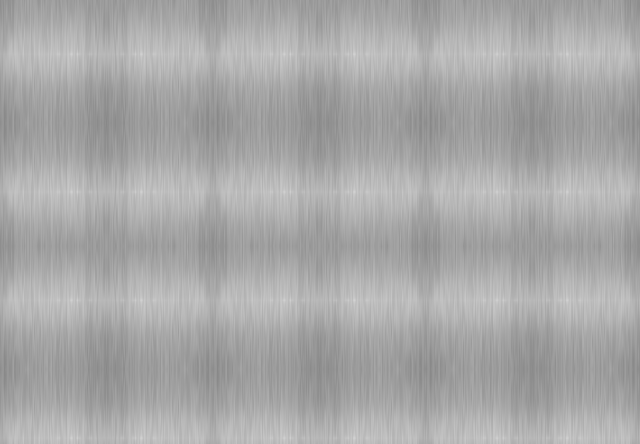
Reproduce this texture procedurally as a WebGL 2 fragment shader.

```glsl
#version 300 es
precision highp float;
// Brushed grey metal in mirrored tiles, three across and about 1.8 down.
// Each tile is folded on both axes; soft light bands and shaded seams are
// added to fine, staggered vertical streaks of hashed noise.

uniform vec2 u_resolution;
out vec4 fragColor;

// Integer hash, result in 0..1
float hash(ivec2 cell) {
    uvec2 n = uvec2(cell + 1024) * uvec2(1597334677u, 3812015801u);
    uint h = (n.x ^ n.y) * 1597334677u;
    h = (h ^ (h >> 15)) * 2246822519u;
    return float((h ^ (h >> 13)) >> 8) / 16777216.0;
}

// Smooth noise along one brushed column, shifted by its own offset
float strand(int column, float y, int seed) {
    y += hash(ivec2(column, seed - 500));
    int row = int(floor(y));
    float t = smoothstep(0.0, 1.0, fract(y));
    return mix(hash(ivec2(column, row + seed)), hash(ivec2(column, row + 1 + seed)), t);
}

// Neighbouring strands blended, centred on zero
float streaks(vec2 p, int seed) {
    int column = int(floor(p.x));
    float t = smoothstep(0.0, 1.0, fract(p.x));
    return mix(strand(column, p.y, seed), strand(column + 1, p.y, seed), t) - 0.5;
}

float bell(float x, float width) {
    return exp(-x * x / (width * width));
}

void main() {
    // Tiles hang from the top edge; fold runs 0 at the seam to 1 at the centre
    vec2 p = gl_FragCoord.xy / u_resolution.y;
    p.y = 1.0 - p.y;
    vec2 fold = 2.0 * abs(fract(p / vec2(0.4794, 0.5543) + 0.5) - 0.5);
    float fromBand = fold.y - 0.44;

    // Broad sheen with a fine bright crease
    float band = bell(fromBand, 0.27);
    float crease = exp(-abs(fromBand) / 0.03);
    float grey = 0.607 + 0.112 * band + 0.014 * crease;

    // Shaded seams, mirrored centre column and the dark pool in the tile centre
    grey -= 0.042 * bell(fold.x, 0.11);
    grey -= 0.036 * bell(fold.x - 1.0, 0.17) * (0.3 + 0.7 * band);
    grey -= 0.034 * bell(length((fold - 1.0) * vec2(1.0, 0.8)), 0.26);
    grey += 0.018 * bell(fold.x - 0.5, 0.4) * band;

    // Brushing: hair-fine, medium and wide streaks
    grey += 0.068 * streaks(fold * vec2(118.0, 7.0), 11);
    grey += 0.034 * streaks(fold * vec2(64.0, 3.5), 137);
    grey += 0.016 * streaks(fold * vec2(13.0, 1.2), 291);

    // Glints where strands cross the crease
    float glint = smoothstep(-0.1, 0.4, streaks(vec2(fold.x * 50.0, 0.5), 403));
    grey += 0.06 * glint * exp(-abs(fromBand) / 0.018) * bell(fold.x - 0.7, 0.2);

    fragColor = vec4(vec3(grey), 1.0);
}
```
